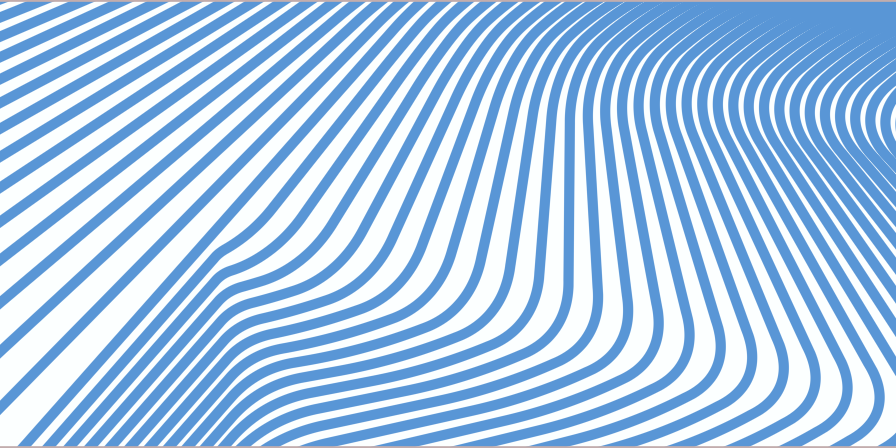
A WebGL 2 fragment shader for this background:

```glsl
#version 300 es
precision highp float;

uniform vec2 u_resolution;
out vec4 outColor;

// Palette
const vec3 PAPER = vec3(0.99, 1.0, 1.0);
const vec3 BLUE = vec3(0.35, 0.59, 0.84);
const vec3 RIM = vec3(0.76, 0.68, 0.68);

// Strokes, in units of the canvas height
const float HALF_WIDTH = 0.0114;
const float RIM_WIDTH = 0.0039;
const int FIRST_STROKE = -32;
const int LAST_STROKE = 27;

// Upper and lower bends: start, step per stroke, extra drift to the left
const vec2 UPPER_START = vec2(1.273, 0.839);
const vec2 UPPER_STEP = vec2(0.0333, -0.0057);
const vec2 UPPER_DRIFT = vec2(-0.00031, 0.00018);
const vec2 LOWER_START = vec2(1.268, 0.258);
const vec2 LOWER_STEP = vec2(0.0729, -0.0174);
const vec2 LOWER_DRIFT = vec2(0.0, 0.00016);

// Angles of the arms, lengths of the inner arms, reach of the rounding
const float CREST_ANGLE = 0.85;
const float TIP_ANGLE = 0.35;
const float CREST_LENGTH = 0.195;
const float FOOT_LENGTH = 0.21;
const float TIGHT_REACH = 0.11;
const float WIDE_REACH = 0.18;

vec2 direction(float angle) {
    return vec2(cos(angle), sin(angle));
}

// Signed distance (x) and its gradient (yz); positive below and to the right
vec3 lineField(vec2 p, vec2 anchor, float angle) {
    vec2 normal = vec2(sin(angle), -cos(angle));
    return vec3(dot(p - anchor, normal), normal);
}

// Smooth minimum that blends the gradient along with the distance
vec3 smoothMin(vec3 a, vec3 b, float radius) {
    float h = clamp(0.5 + 0.5 * (b.x - a.x) / radius, 0.0, 1.0);
    return mix(b, a, h) - vec3(radius * h * (1.0 - h), 0.0, 0.0);
}

vec3 smoothMax(vec3 a, vec3 b, float radius) {
    return -smoothMin(-a, -b, radius);
}

// Rounding radius for a corner that turns by the given angle
float cornerRadius(float reach, float turn) {
    return reach * sin(max(turn, 0.0)) + 0.0001;
}

// Distance to the centre of one S-shaped stroke
float strokeDistance(vec2 p, float k) {
    float left = min(k, 0.0);
    vec2 upper = UPPER_START + UPPER_STEP * k + UPPER_DRIFT * left * left;
    vec2 lower = LOWER_START + LOWER_STEP * k + LOWER_DRIFT * left * left;

    vec2 spine = upper - lower;
    float spineAngle = atan(spine.y, spine.x);
    float footAngle = max(0.47 + 0.015 * k, 0.15);
    float tailAngle = max(0.2 + 0.01 * k, 0.08);
    float crestAngle = min(CREST_ANGLE, spineAngle);
    float tipAngle = min(TIP_ANGLE, spineAngle);

    // Lower sweep: tail, foot, then the steep spine
    vec2 tailEnd = lower - FOOT_LENGTH * direction(footAngle);
    vec3 sweep = smoothMax(lineField(p, tailEnd, tailAngle),
                           lineField(p, lower, footAngle),
                           cornerRadius(WIDE_REACH, footAngle - tailAngle));
    sweep = smoothMax(sweep, lineField(p, lower, spineAngle),
                      cornerRadius(TIGHT_REACH, spineAngle - footAngle));

    // Upper sweep: crest and flattening tip
    vec2 tipStart = upper + CREST_LENGTH * direction(crestAngle);
    vec3 crest = smoothMin(lineField(p, upper, crestAngle),
                           lineField(p, tipStart, tipAngle),
                           cornerRadius(WIDE_REACH, crestAngle - tipAngle));

    vec3 field = smoothMin(sweep, crest,
                           cornerRadius(TIGHT_REACH, spineAngle - crestAngle));
    return abs(field.x) / max(length(field.yz), 0.3);
}

void main() {
    vec2 p = gl_FragCoord.xy / u_resolution.y;
    float pixel = 1.0 / u_resolution.y;

    // Nearest stroke of the family
    float nearest = 10.0;
    for (int i = FIRST_STROKE; i <= LAST_STROKE; i++) {
        nearest = min(nearest, strokeDistance(p, float(i)));
    }
    float ink = 1.0 - smoothstep(-0.7 * pixel, 0.7 * pixel, nearest - HALF_WIDTH);
    vec3 color = mix(PAPER, BLUE, ink);

    // Thin rim along the top and bottom
    float edge = min(p.y, 1.0 - p.y);
    float rim = 1.0 - smoothstep(-0.5 * pixel, 0.5 * pixel, edge - RIM_WIDTH);
    outColor = vec4(mix(color, RIM, rim), 1.0);
}
```
